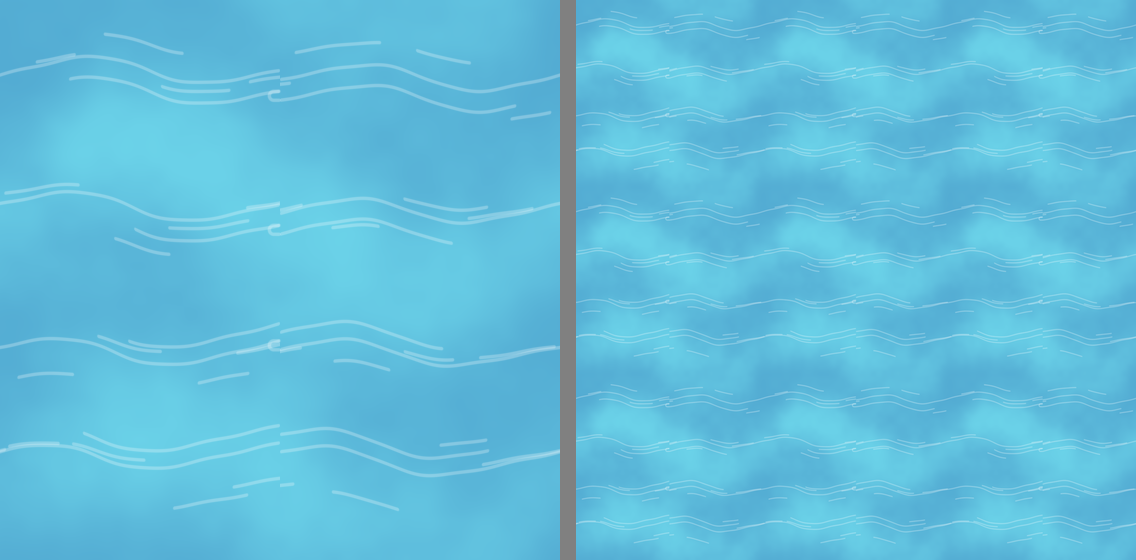
Left: one tile. Right: repeated 3 by 3.
Give the GLSL for this texture, as a three.js fragment shader.

```glsl
// Calm water: soft blue clouds under four rows of thin pale ripple lines.
// Clouds are wrapping value noise on a slow swell; ripples are strokes that
// follow a skewed wave with two crests across, with hashed gaps and dashes.

varying vec2 vUv;

const float TAU = 6.28319;
const float STEP_DROP = 0.016; // height of the break at mid canvas
const vec3 DEEP = vec3(0.325, 0.672, 0.825);
const vec3 SHALLOW = vec3(0.425, 0.835, 0.918);
const vec3 FOAM = vec3(1.0);

float hash(vec2 p) {
  return fract(sin(dot(p, vec2(127.1, 311.7))) * 43758.55);
}

// Value noise that repeats after a whole number of cells
float wrapNoise(vec2 uv, float cells) {
  vec2 p = uv * cells;
  vec2 i = floor(p);
  vec2 f = fract(p);
  f = f * f * f * (f * (f * 6.0 - 15.0) + 10.0);
  vec2 a = mod(i, cells);
  vec2 b = mod(i + 1.0, cells);
  float low = mix(hash(a), hash(vec2(b.x, a.y)), f.x);
  float high = mix(hash(vec2(a.x, b.y)), hash(b), f.x);
  return mix(low, high, f.y);
}

float clouds(vec2 uv) {
  float sum = 0.0;
  float weight = 0.5;
  float cells = 4.0;
  for (int i = 0; i < 4; i++) {
    sum += weight * wrapNoise(uv, cells);
    weight *= 0.5;
    cells *= 2.0;
  }
  return sum / 0.9375;
}

// Broad light and dark bands that slide vertically across the canvas
float swell(vec2 uv) {
  return cos(TAU * 2.0 * uv.y - 1.4 * (1.0 + sin(TAU * uv.x)));
}

// Wave with long rises and short falls; two crests per canvas
float waveHeight(float x, float row) {
  float p = TAU * 2.0 * (x - 0.135 + 0.028 * row);
  float crest = cos(p - 0.35 * cos(p));
  float wobble = 0.0012 * sin(TAU * 9.0 * x + 2.0 * row);
  return 0.025 * crest + 0.004 * sin(TAU * x + 1.7 * row) + wobble;
}

// Slow climb over the canvas, released as a step at x = 0.5
float drift(float x) {
  return STEP_DROP * (fract(x + 0.5) - 0.5);
}

float wrapDelta(float a, float b) {
  return fract(a - b + 0.5) - 0.5;
}

// Distance to a piece of ripple, given its height above the curve
float strokeDistance(float x, float above, float center, float halfLength) {
  float past = max(abs(wrapDelta(x, center)) - halfLength, 0.0);
  return length(vec2(past, above));
}

// Distance to a small U, open to the right, that joins both ends of a step
float hookDistance(vec2 d, float radius, float arm) {
  float bend = abs(length(d) - radius);
  float arms = length(vec2(max(d.x - arm, 0.0), abs(d.y) - radius));
  return d.x < 0.0 ? bend : arms;
}

float ink(float d) {
  return 0.27 * (1.0 - smoothstep(0.0014, 0.0046, d));
}

// Light left uncovered by one row of ripples
float rowClear(vec2 uv, float rowY, float row) {
  float curve = waveHeight(uv.x, row) + drift(uv.x);
  float y = wrapDelta(uv.y, rowY);
  float side = row < 1.5 ? -0.037 : 0.031;

  // Main line, then a broken companion in two pieces
  float clear = 1.0 - ink(strokeDistance(uv.x, y - curve, 0.0, 0.497));
  float leftStart = 0.12 + 0.16 * hash(vec2(row, 3.0));
  float rightEnd = 0.78 + 0.16 * hash(vec2(row, 5.0));
  float pair = y - curve - side;
  float left = strokeDistance(uv.x, pair, 0.5 * (leftStart + 0.497), 0.5 * (0.497 - leftStart));
  float right = strokeDistance(uv.x, pair, 0.5 * (rightEnd + 0.503), 0.5 * (rightEnd - 0.503));
  clear *= 1.0 - ink(min(left, right));

  // Hook at the step
  float hookY = waveHeight(0.5, row) + (row < 1.5 ? side : 0.0);
  float hook = hookDistance(vec2(uv.x - 0.489, y - hookY), 0.5 * STEP_DROP, 0.009);
  if (row < 2.5) clear *= 1.0 - ink(hook);

  // Scattered dashes, flatter than the main wave
  for (int i = 0; i < 7; i++) {
    vec2 seed = vec2(float(i) + 11.0, row + 7.0);
    float center = (float(i) + 0.2 + 0.6 * hash(seed)) / 7.0;
    float halfLength = mix(0.03, 0.075, hash(seed + 20.0));
    float offset = mix(-0.08, 0.055, hash(seed + 40.0));
    float dash = strokeDistance(uv.x, y - 0.8 * curve - offset, center, halfLength);
    clear *= 1.0 - ink(dash);
  }
  return clear;
}

void main() {
  float tone = 0.52 + 0.19 * swell(vUv) + 0.95 * (clouds(vUv) - 0.5);
  vec3 water = mix(DEEP, SHALLOW, smoothstep(-0.1, 1.1, tone));
  vec4 rowHeights = vec4(0.868, 0.628, 0.372, 0.182);
  float clear = 1.0;
  for (int r = 0; r < 4; r++) clear *= rowClear(vUv, rowHeights[r], float(r));
  gl_FragColor = vec4(mix(FOAM, water, clear), 1.0);
}
```
